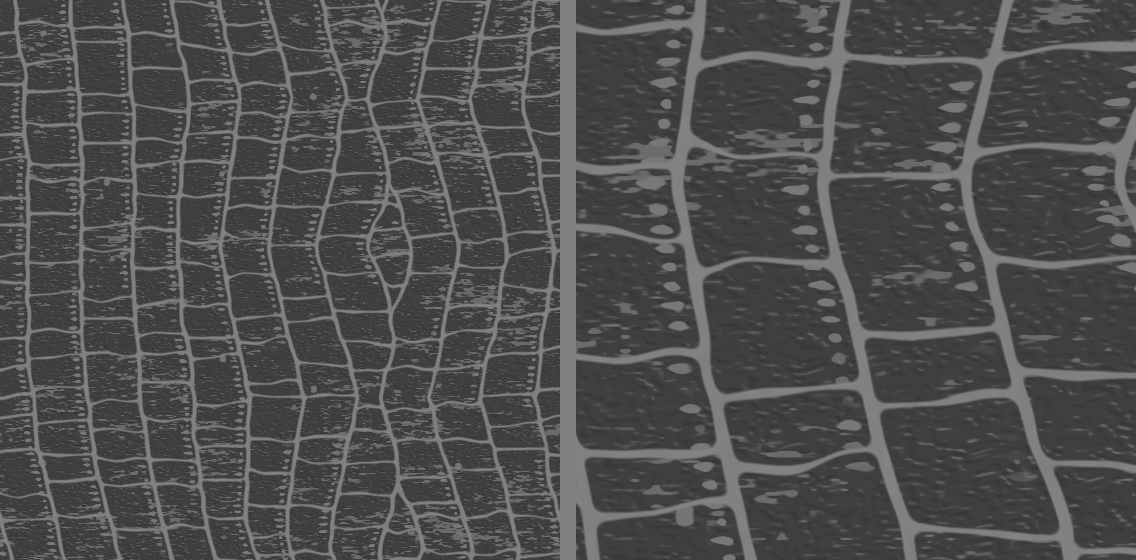
Left, the full canvas; right, a detail of the centre.
Give the GLSL for this texture, as a Shadertoy shader.

```glsl
float hash(vec2 p) {
    vec3 q = fract(p.xyx * 0.1031);
    q += dot(q, q.yzx + 33.33);
    return fract((q.x + q.y) * q.z);
}

float noise(vec2 p) {
    vec2 i = floor(p), f = fract(p);
    f = f * f * (3.0 - 2.0 * f);
    return mix(mix(hash(i), hash(i + vec2(1, 0)), f.x),
               mix(hash(i + vec2(0, 1)), hash(i + vec2(1, 1)), f.x), f.y);
}

float smoothMin(float a, float b, float k) {
    float h = max(k - abs(a - b), 0.0) / k;
    return min(a, b) - h * h * k * 0.25;
}

// Horizontal position of the k-th long fold at height y
float foldX(int k, float y) {
    float phase = fract((y - 0.557) / 0.536 + 0.5) - 0.5;
    float zig = 1.04 - 2.0 * sqrt(phase * phase + 0.0006);
    float i = float(k), x;
    if (k < 7) {
        x = 0.048 + 0.097 * i;
        x -= 0.064 * smoothstep(0.15, 0.65, x) * zig;
    } else if (k < 9) {
        // Two folds that part into a diamond and merge again
        float side = k == 7 ? -1.0 : 1.0;
        x = 0.665 + 0.032 * smoothstep(0.0, 0.5, zig);
        x += side * 0.039 * clamp((zig - 0.6) / 0.4, 0.0, 1.0);
        i = 7.0;
    } else {
        x = 0.753 + 0.0935 * (i - 9.0);
        x += (0.067 - 0.1 * (x - 0.753)) * zig;
    }
    float down = 0.6 - y;
    x += mix(0.33 * down * down * down, 0.036 * down, smoothstep(0.3, 0.6, x));
    x += 0.009 * (noise(vec2(y * 14.0, i * 7.3)) - 0.5);
    return x + 0.004 * (noise(vec2(y * 45.0, i * 7.3 + 3.0)) - 0.5);
}

// Signed distance to the cross folds of one column
float crossFolds(float y, float across, float column) {
    float pitch = 0.057 + 0.008 * hash(vec2(column, 5.0));
    float r = y / pitch + 9.0 * hash(vec2(column, 8.0));
    float d = 1.0;
    for (int j = -1; j <= 1; j++) {
        float id = floor(r) + float(j);
        vec2 seed = vec2(id, column * 3.0 + 11.0);
        float level = id + 0.5 + 0.7 * (hash(seed) - 0.5);
        level += 0.3 * (hash(seed + 40.0) - 0.4) * (across - 0.5);
        level += 0.16 * (noise(vec2(across * 2.5, id * 3.0 + column * 17.0)) - 0.5);
        float thick = 0.0023 * (0.55 + 0.8 * noise(vec2(across * 3.0, id * 5.0 + column * 23.0)));
        d = min(d, abs(r - level) * pitch - thick);
    }
    return d;
}

void mainImage(out vec4 fragColor, in vec2 fragCoord) {
    vec2 uv = fragCoord / iResolution.y;
    float soft = 0.0006 + 0.7 / iResolution.y;

    // Column between the nearest folds on either side
    float left = -1.0, right = 3.0, column = 0.0;
    for (int k = -2; k < 14; k++) {
        float x = foldX(k, uv.y);
        if (x > uv.x) right = min(right, x);
        else if (x > left) { left = x; column = float(k); }
    }
    float width = right - left;
    float across = (uv.x - left) / width;

    // Fine embossed grain
    vec2 g = uv * vec2(190, 400) + 2.0 * noise(uv * 60.0);
    float relief = noise(g) - noise(g + vec2(0.3, 0.6));
    float strength = 0.4 + 0.9 * noise(uv * vec2(18, 30));
    float shade = 0.249 + 0.13 * strength * smoothstep(0.17, 0.6, relief)
                - 0.024 * smoothstep(0.06, 0.35, -relief);

    // Ragged pale scuffs
    float streak = 0.6 * noise(uv * vec2(55, 260)) + 0.4 * noise(uv * vec2(160, 480));
    float patchy = 0.5 * noise(uv * vec2(13, 26)) + 0.06 * smoothstep(0.4, 0.8, uv.x);
    shade = mix(shade, 0.45, 0.85 * smoothstep(1.0, 1.13, streak + patchy));

    // Row of short dashes beside the right-hand fold
    float row = uv.y / 0.0118 + 0.7 * noise(vec2(uv.y * 30.0, column));
    float h = hash(vec2(floor(row), column * 7.0 + 2.0));
    float dx = right - uv.x - 0.0125 - 0.004 * h;
    float taper = 0.25 - 10.0 * dx;
    float dash = length(vec2(dx / (0.003 + 0.006 * h), (fract(row) - 0.5) / max(taper, 0.05)));
    dash += 0.5 * (noise(uv * vec2(200, 420)) - 0.5);
    float present = smoothstep(0.3, 0.5, noise(vec2(uv.y * 9.0, column * 5.0)) + 0.25 * h)
                  * step(0.045, width);
    shade = mix(shade, 0.47, present * (1.0 - smoothstep(0.75, 1.1, dash)));

    // Few round bumps
    vec2 cell = floor(uv * 4.0);
    float pick = hash(cell + 71.0);
    vec2 center = (cell + 0.2 + 0.6 * vec2(hash(cell + 13.0), hash(cell + 29.0))) / 4.0;
    float bump = length(uv - center) - 0.003 - 0.004 * pick;
    bump += 0.003 * (noise(uv * 200.0) - 0.5);
    shade = mix(shade, 0.46, step(0.55, pick) * (1.0 - smoothstep(-soft, soft, bump)));

    // Smooth folds with filleted junctions
    float fold = min(uv.x - left, right - uv.x);
    fold -= 0.0036 * (0.75 + 0.45 * noise(vec2(uv.y * 40.0, column)));
    fold = smoothMin(fold, crossFolds(uv.y, across, column), 0.007);
    float foldShade = 0.505 + 0.02 * (noise(uv * 150.0) - 0.5);
    shade = mix(shade, foldShade, 1.0 - smoothstep(-soft, soft, fold));

    fragColor = vec4(vec3(shade), 1.0);
}
```
